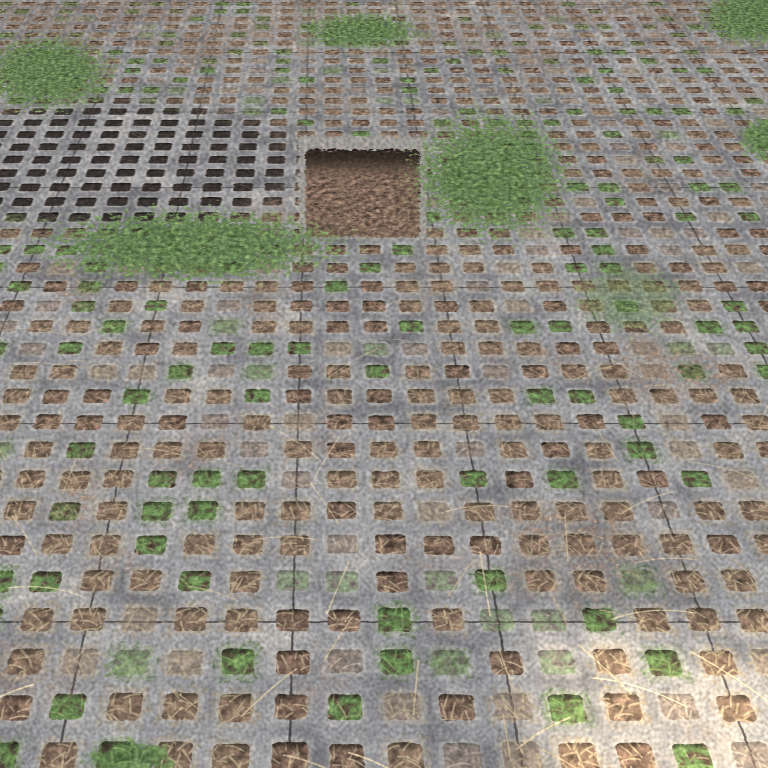
Give the GLSL for this texture, as a WebGL 2 fragment shader.

```glsl
#version 300 es
precision highp float;
// Weathered concrete grass pavers receding in perspective, with soil, straw, weeds and one missing slab.
uniform vec2 u_resolution;
out vec4 outColor;

const float HORIZON = 1.583;
const float VANISH_X = 0.418;
const float COLUMN_WIDTH = 0.048;
const float ROW_DEPTH = 36.7;
const vec2 SLAB = vec2(4.0, 6.0);
const vec2 SEAM = vec2(-0.5, 2.45);
const vec3 CONCRETE_DARK = vec3(0.44, 0.44, 0.455);
const vec3 CONCRETE = vec3(0.58, 0.58, 0.59);
const vec3 CONCRETE_PALE = vec3(0.70, 0.685, 0.665);
const vec3 SHADE = vec3(0.17, 0.16, 0.16);
const vec3 SOIL = vec3(0.45, 0.37, 0.32);
const vec3 STRAW = vec3(0.76, 0.69, 0.57);
const vec3 LEAF_DARK = vec3(0.27, 0.37, 0.22);
const vec3 LEAF = vec3(0.49, 0.60, 0.38);
// Weed patches: centre, radii
const vec4 WEEDS[8] = vec4[8](
    vec4(0.64, 0.772, 0.105, 0.085), vec4(0.25, 0.68, 0.20, 0.048),
    vec4(0.06, 0.905, 0.09, 0.05), vec4(0.47, 0.96, 0.08, 0.025),
    vec4(0.82, 0.61, 0.075, 0.045), vec4(0.98, 0.98, 0.07, 0.04),
    vec4(1.0, 0.82, 0.04, 0.03), vec4(0.17, 0.012, 0.06, 0.025));

vec2 hash22(vec2 p) {
    vec3 q = fract(p.xyx * vec3(0.1031, 0.1030, 0.0973));
    q += dot(q, q.yzx + 33.33);
    return fract((q.xx + q.yz) * q.zy);
}
float corner(vec2 cell, vec2 offset, vec2 f) {
    return dot(hash22(cell + offset) * 2.0 - 1.0, f - offset);
}
float gradientNoise(vec2 p) {
    vec2 i = floor(p), f = fract(p), w = f * f * (3.0 - 2.0 * f);
    float low = mix(corner(i, vec2(0, 0), f), corner(i, vec2(1, 0), f), w.x);
    float high = mix(corner(i, vec2(0, 1), f), corner(i, vec2(1, 1), f), w.x);
    return 1.5 * mix(low, high, w.y);
}
float fbm(vec2 p) {
    float sum = 0.0, amp = 0.6;
    for (int i = 0; i < 4; i++, amp *= 0.55) {
        sum += amp * gradientNoise(p);
        p = mat2(1.6, 1.2, -1.2, 1.6) * p + 7.3;
    }
    return sum;
}
float roundBox(vec2 p, vec2 halfSize, float radius) {
    vec2 q = abs(p) - halfSize + radius;
    return length(max(q, 0.0)) + min(max(q.x, q.y), 0.0) - radius;
}
float inside(float d, float blur) { return 1.0 - smoothstep(-blur, blur, d); }

// Scattered bent stalks; returns coverage and a random tone
vec2 strands(vec2 p, float chance, float reach, float width, float blur) {
    vec2 best = vec2(0.0), cell = floor(p);
    for (int k = 0; k < 9; k++) {
        vec2 id = cell + vec2(k % 3 - 1, k / 3 - 1);
        vec2 place = hash22(id), shape = hash22(id + 37.0);
        if (shape.x > chance) continue;
        float angle = 6.283 * hash22(id + 91.0).x;
        vec2 stalk = vec2(cos(angle), sin(angle)) * reach * (0.4 + 0.6 * shape.y);
        vec2 q = p - id - place;
        q.y += 0.25 * q.x * q.x;
        float along = clamp(dot(q, stalk) / dot(stalk, stalk), -1.0, 1.0);
        float cover = inside(length(q - stalk * along) - width, blur) * min(1.0, width / blur);
        if (cover > best.x) best = vec2(cover, shape.y);
    }
    return best;
}
float weedCover(vec2 p, float rough) {
    float cover = 0.0;
    for (int i = 0; i < 8; i++) {
        float reach = 1.0 - length((p - WEEDS[i].xy) / WEEDS[i].zw) + rough;
        cover = max(cover, smoothstep(0.0, 0.35, reach) * (i == 4 ? 0.5 : 1.0));
    }
    return cover;
}
vec3 concrete(vec2 g, float holeDist, float slabTone, float stain) {
    float tone = 0.45 + 0.65 * stain + 0.3 * (slabTone - 0.5);
    vec3 c = mix(CONCRETE_DARK, CONCRETE, smoothstep(0.05, 0.6, tone));
    c = mix(c, CONCRETE_PALE, smoothstep(0.5, 1.0, tone));
    float rim = 1.0 - smoothstep(0.02, 0.14, holeDist + 0.1 * gradientNoise(g * 3.0));
    return mix(c, CONCRETE_PALE, 0.5 * rim);
}
vec3 litter(vec2 g, float rough, vec2 stalk) {
    vec3 c = SOIL * (1.0 + 0.7 * rough);
    return mix(c, STRAW * (0.75 + 0.3 * stalk.y), 0.75 * stalk.x);
}

void main() {
    vec2 p = gl_FragCoord.xy / u_resolution;
    float pixel = 1.0 / u_resolution.y, depth = HORIZON - p.y;
    // Ground plane: one unit per opening
    vec2 g = vec2((p.x - VANISH_X) / (COLUMN_WIDTH * depth), ROW_DEPTH / depth) + vec2(0.05, 0.1);
    float blur = 0.7 * pixel * max(1.0 / (COLUMN_WIDTH * depth), ROW_DEPTH / (depth * depth));
    float stain = fbm(g * 0.75), rough = fbm(g * 5.0), grain = gradientNoise(p * 210.0);
    vec2 stalk = strands(g * 5.0, 0.9, 0.9, 0.09, blur * 5.0);

    // Openings and slab surface
    vec2 cell = floor(g), pick = hash22(cell + 11.0), kind = hash22(cell + 53.0);
    vec2 local = fract(g) - 0.5 + 0.05 * (pick - 0.5);
    float hole = roundBox(local, vec2(0.31, 0.28) + 0.03 * (kind - 0.5), 0.1) + 0.035 * rough;
    vec2 slab = (g - SEAM + 0.03 * rough) / SLAB;
    vec3 color = concrete(g, hole, hash22(floor(slab)).x, stain);
    vec2 toSeam = abs(fract(slab + 0.5) - 0.5) * SLAB;
    color = mix(color, SHADE, 0.7 * inside(min(toSeam.x, toSeam.y) - 0.022, blur));

    // Fill: empty, soil or weeds, with the far wall in view
    float bare = inside(length((p - vec2(0.15, 0.785)) / vec2(0.25, 0.085)) - 1.0, 0.2);
    vec3 fill = mix(litter(g, rough, stalk), SHADE, 0.85 * bare);
    vec3 leaf = mix(LEAF_DARK, LEAF, clamp(0.4 + rough + 0.5 * stalk.x * stalk.y, 0.0, 1.0));
    fill = mix(fill, leaf, step(0.72, pick.x) * (1.0 - bare) * smoothstep(-0.3, 0.2, rough + 0.1));
    fill *= mix(1.0, 0.55, smoothstep(0.12, 0.27, local.y));
    float buried = step(0.83, kind.x) * (1.0 - bare);
    color = mix(color, fill, inside(hole, blur) * (1.0 - 0.5 * buried));

    // Straw and weeds spilling over the bars
    float spill = inside(hole - 0.16 * kind.y + 0.3 * rough, 0.08) * step(0.4, kind.y) * (1.0 - bare);
    color = mix(color, mix(STRAW * 0.85, leaf, step(0.72, pick.x)), spill * (0.2 + 0.5 * stalk.x));
    float dry = smoothstep(0.1, 0.5, fbm(g * 0.3 + 4.0) + 0.5 * smoothstep(0.86, 1.0, p.y)) * (1.0 - bare);
    color = mix(color, litter(g, rough, stalk), dry * smoothstep(-0.25, 0.4, rough) * 0.75);

    // Missing slab: lit wall, shadow gap, littered floor
    vec2 pit = p - vec2(0.472, 0.748) + 0.006 * rough;
    color = mix(color, CONCRETE_PALE * 0.85, inside(roundBox(pit - vec2(0.0, 0.008), vec2(0.083, 0.067), 0.004), pixel));
    vec3 pitFloor = litter(g, rough, stalk) * mix(1.0, 0.4, smoothstep(0.02, 0.052, pit.y + 0.015 * rough));
    color = mix(color, pitFloor, inside(roundBox(pit, vec2(0.074, 0.057), 0.006), pixel));

    // Weed patches and long loose stalks
    color = mix(color, leaf, weedCover(p, 0.8 * rough) * 0.92);
    vec2 loose = strands(g * 0.8 + 3.0, 0.4, 0.7, 0.013, blur * 0.8);
    color = mix(color, STRAW * (0.9 + 0.3 * loose.y), 0.8 * loose.x);

    // Grain and the sunlit corner
    color *= 1.04 + 0.22 * grain + 0.12 * rough;
    float sun = smoothstep(-0.03, 0.09, min(p.x - 0.67, 0.19 - p.y) + 0.04 * stain);
    color = mix(color, color * vec3(1.38, 1.31, 1.2) + 0.05, sun);
    outColor = vec4(clamp(color, 0.0, 1.0), 1.0);
}
```
